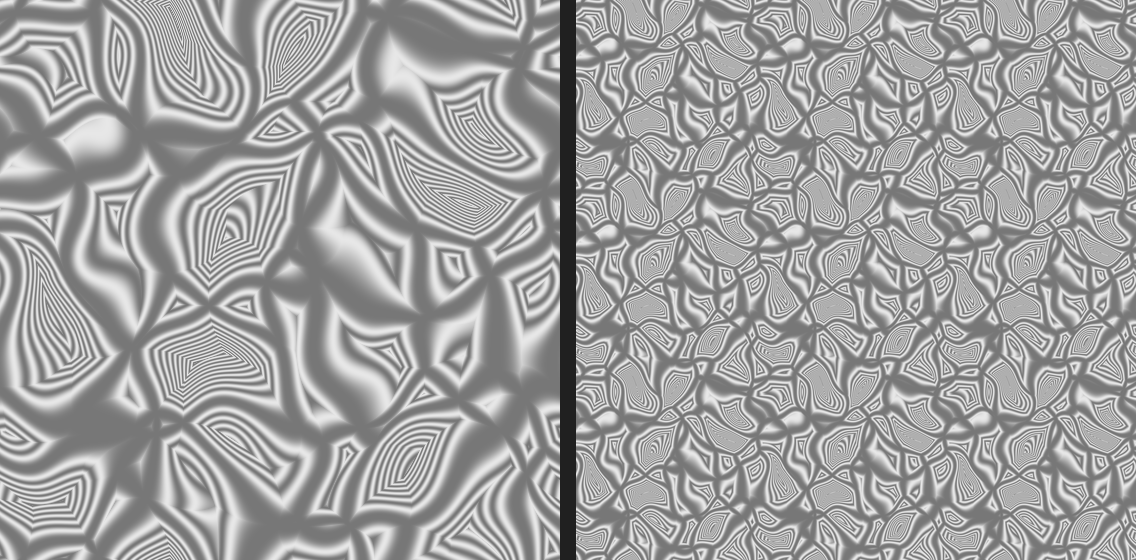
Left: one tile. Right: repeated 3 by 3.
Reproduce this pattern procedurally as a three.js fragment shader.

```glsl
// Marbled relief of nested, bent polygons on flat grey, tiling in both directions.
// Two wrapped cellular layers, each bent by layered sines, cut the plane into cells;
// the distance to the nearest cell wall drives rings that tighten towards the middle.

varying vec2 vUv;

const float TAU = 6.2831853;
const vec3 GROUND_COLOR = vec3(0.465);
const vec3 RING_COLOR = vec3(0.905);
const float COARSE_CELLS = 3.0;     // whole cells across the tile
const float FINE_CELLS = 4.0;
const float JITTER = 0.92;          // scatter of the cell sites
const float BEND_WIDE = 0.042;      // strength of the slow bending
const float BEND_TIGHT = 0.014;     // strength of the quick bending
const float FIRST_RING = 0.0245;    // wall distance of the outermost ring
const float RING_TIGHTENING = 1.7;  // above 1 the rings crowd inwards
const float RELIEF_VARIATION = 0.42;

vec2 hash2(vec2 cell, float seed) {
  vec3 q = fract(vec3(cell.xyx + seed) * vec3(0.1031, 0.1030, 0.0973));
  q += dot(q, q.yzx + 33.33);
  return fract((q.xx + q.yz) * q.zy);
}

// Periodic bending: every frequency is a whole number per tile.
vec2 bend(vec2 p, float seed) {
  vec2 a = TAU * p;
  vec2 wide = vec2(sin(2.0 * a.y + a.x + seed), sin(2.0 * a.x - a.y + 1.7 * seed));
  vec2 tight = vec2(sin(4.0 * a.y - 3.0 * a.x + 2.3 * seed),
                    sin(5.0 * a.x + 2.0 * a.y + 3.1 * seed));
  return p + BEND_WIDE * wide + BEND_TIGHT * tight;
}

// Offset from the local position to the site of a neighbouring cell.
vec2 siteOffset(vec2 base, vec2 local, vec2 step2, float cells, float seed) {
  vec2 random = hash2(mod(base + step2, cells), seed);
  return step2 + 0.5 + JITTER * (random - 0.5) - local;
}

// Distance to the nearest wall of a wrapped cellular layer, in canvas units.
float wallDistance(vec2 p, float cells, float seed) {
  vec2 base = floor(p * cells);
  vec2 local = fract(p * cells);
  vec2 nearest = vec2(0.0);
  float best = 100.0;
  for (int j = -2; j <= 2; j++) {
    for (int i = -2; i <= 2; i++) {
      vec2 site = siteOffset(base, local, vec2(float(i), float(j)), cells, seed);
      float d = dot(site, site);
      if (d < best) {
        best = d;
        nearest = site;
      }
    }
  }
  float wall = 100.0;
  for (int j = -2; j <= 2; j++) {
    for (int i = -2; i <= 2; i++) {
      vec2 site = siteOffset(base, local, vec2(float(i), float(j)), cells, seed);
      vec2 across = site - nearest;
      if (dot(across, across) > 0.0001) {
        wall = min(wall, dot(0.5 * (site + nearest), normalize(across)));
      }
    }
  }
  return max(wall, 0.0) / cells;
}

// Slow change between flat, soft areas and densely ringed ones.
float relief(vec2 p) {
  vec2 a = TAU * p;
  float wave = sin(a.x + 2.0 * a.y + 0.8) + sin(3.0 * a.x - a.y + 2.9)
             + 0.6 * sin(2.0 * a.x + 3.0 * a.y + 4.4);
  return 1.0 + RELIEF_VARIATION * wave / 1.6;
}

void main() {
  float coarse = wallDistance(bend(vUv, 1.3), COARSE_CELLS, 7.0);
  float fine = wallDistance(bend(vUv, 4.6), FINE_CELLS, 19.0);
  float depth = min(coarse, fine) * max(relief(vUv), 0.3);

  // Rings: flat at the walls, then smooth bands of growing frequency.
  float phase = 0.5 * TAU * pow(depth / FIRST_RING, RING_TIGHTENING);
  float ring = 0.5 - 0.5 * cos(phase);
  gl_FragColor = vec4(mix(GROUND_COLOR, RING_COLOR, ring), 1.0);
}
```
